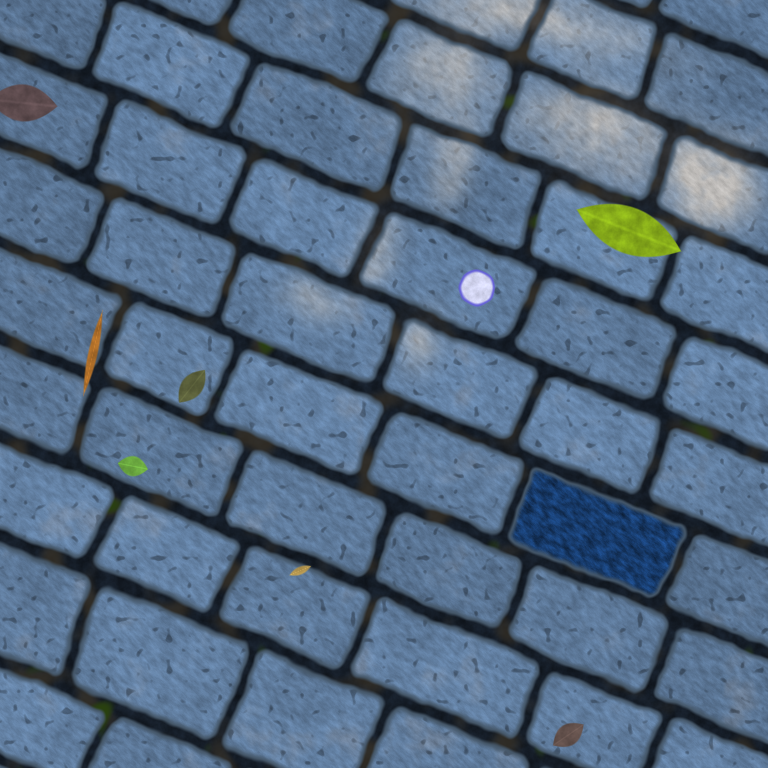
Reproduce this texture procedurally as a three.js fragment shader.

```glsl
// Slanted courses of worn blue-grey setts with dark joints and dappled sunlight.
// Each course is split at jittered intervals; a rounded box distance shapes each
// stone, gradient noise weathers it, and leaves and a pale disc lie on top.
varying vec2 vUv;

#define SLANT 0.388        // course angle in radians
#define COURSE 0.118       // height of a course
#define LENGTH 0.198       // mean length of a stone
#define DRIFT 0.242        // shift per course, in stones
#define JITTER 0.26        // spread of the joint positions
#define GAP vec2(0.0052, 0.0066)  // half widths of the joints
#define ROUNDING 0.014     // corner radius
#define WOBBLE 0.0045      // unevenness of the edges
#define STONE vec3(0.37, 0.48, 0.61)
#define JOINT vec3(0.08, 0.11, 0.15)
#define WORN vec3(0.27, 0.34, 0.41)
#define SUNLIT vec3(0.74, 0.73, 0.72)

float hash(vec2 p) {
  return fract(sin(dot(p, vec2(127.1, 311.7))) * 43758.5);
}

vec2 gradient(vec2 p) {
  float a = 6.2832 * hash(p);
  return vec2(cos(a), sin(a));
}

// Gradient noise, about -0.7 to 0.7
float noise(vec2 p) {
  vec2 i = floor(p), f = p - i, e = vec2(1.0, 0.0);
  vec2 w = f * f * f * (f * (f * 6.0 - 15.0) + 10.0);
  float low = mix(dot(gradient(i), f), dot(gradient(i + e), f - e), w.x);
  float high = mix(dot(gradient(i + e.yx), f - e.yx), dot(gradient(i + 1.0), f - 1.0), w.x);
  return mix(low, high, w.y);
}

float fbm(vec2 p) {
  float sum = 0.0, amp = 0.6;
  for (int i = 0; i < 4; i++) {
    sum += amp * noise(p);
    p = mat2(1.6, 1.2, -1.2, 1.6) * p + 7.3;
    amp *= 0.55;
  }
  return sum;
}

vec2 turn(vec2 p, float a) {
  return vec2(cos(a) * p.x + sin(a) * p.y, cos(a) * p.y - sin(a) * p.x);
}

// Position of a cross joint, slightly tilted within its course
float crossJoint(float i, float row, float across) {
  vec2 id = vec2(i, row);
  return i + JITTER * (hash(id + 3.7) - 0.5) + 0.1 * (hash(id + 9.2) - 0.5) * (across - 0.5);
}

// Depth inside a stone; id receives its column and course
float stoneDepth(vec2 g, out vec2 id) {
  float v = g.y / COURSE + 0.541;
  v -= 0.3 * smoothstep(5.8, 7.4, v);
  float row = floor(v), across = v - row;
  float u = g.x / LENGTH - 0.681 - DRIFT * row;
  float col = floor(u);
  if (u < crossJoint(col, row, across)) col -= 1.0;
  else if (u > crossJoint(col + 1.0, row, across)) col += 1.0;
  id = vec2(col, row);
  float side = min(u - crossJoint(col, row, across), crossJoint(col + 1.0, row, across) - u);
  vec2 inset = vec2(side * LENGTH, min(across, 1.0 - across) * COURSE);
  vec2 q = ROUNDING - inset + GAP * (0.8 + 0.4 * hash(id));
  return ROUNDING - length(max(q, 0.0)) - min(max(q.x, q.y), 0.0);
}

// Soft patch of sunlight
float dapple(vec2 p, vec2 centre, vec2 size) {
  vec2 q = turn(p - centre, -0.3) / size;
  return exp(-dot(q, q) * 1.4);
}

// Pointed leaf with a faint midrib
void leaf(inout vec3 col, vec2 p, vec2 centre, vec2 size, float angle, vec3 tint) {
  vec2 q = turn(p - centre, angle);
  float d = abs(q.y) - size.y * (1.0 - q.x * q.x / (size.x * size.x));
  float rib = 1.0 - smoothstep(0.0, 0.12 * size.y, abs(q.y));
  vec3 shade = tint * (1.0 + 0.35 * fbm(p * 55.0) + 0.12 * rib);
  col = mix(col, shade, 1.0 - smoothstep(-0.0015, 0.0015, d));
}

void main() {
  vec2 p = vUv;

  // Paving coordinates: along the course, then down across the courses
  vec2 g = turn(vec2(p.x, 1.0 - p.y), SLANT);
  vec2 bend = vec2(noise(p * 13.0), noise(p * 13.0 + 40.0));
  vec2 chips = vec2(noise(p * 55.0), noise(p * 55.0 + 20.0));
  vec2 id;
  float depth = stoneDepth(g + WOBBLE * (bend * 1.4 + chips * 0.6), id);

  // Stone face: tone per stone, broad clouding, streaks and pits
  float grain = fbm(turn(g, 0.35) * vec2(55.0, 130.0));
  float cloud = fbm(p * 14.0 + id * 5.0);
  vec3 face = STONE * (1.0 + 0.16 * (hash(id + 5.0) - 0.5) + 0.2 * cloud + 0.3 * grain);
  face = mix(face, face.bgr * 0.85, 0.18 * smoothstep(0.1, 0.5, cloud));
  face *= 1.0 - 0.3 * smoothstep(0.3, 0.5, noise(p * 75.0));
  if (id == vec2(3.0)) face = vec3(0.09, 0.23, 0.42) * (1.0 + 0.9 * grain);

  // Sun through foliage
  float sun = dapple(p, vec2(0.58, 0.91), vec2(0.07, 0.1)) * 0.7;
  sun += dapple(p, vec2(0.59, 0.785), vec2(0.03, 0.055)) * 0.7;
  sun += dapple(p, vec2(0.78, 0.83), vec2(0.11, 0.07)) * 0.8;
  sun += dapple(p, vec2(0.925, 0.76), vec2(0.065)) * 1.2;
  sun += dapple(p, vec2(0.71, 0.98), vec2(0.16, 0.04)) * 0.8;
  sun += dapple(p, vec2(0.492, 0.675), vec2(0.03, 0.055)) * 0.7;
  sun += dapple(p, vec2(0.41, 0.61), vec2(0.045, 0.03)) * 0.65;
  sun += dapple(p, vec2(0.547, 0.557), vec2(0.035, 0.045)) * 0.55;
  sun = clamp(sun * (0.9 + 0.9 * fbm(p * 17.0)), 0.0, 1.0);
  face = mix(face, SUNLIT * (1.0 + 0.2 * grain), sun);

  // Joints with soil, moss and lit grit
  vec3 soil = JOINT * (1.0 + 0.7 * fbm(p * 60.0));
  soil = mix(soil, vec3(0.23, 0.2, 0.15), smoothstep(0.0, 0.5, noise(p * 22.0)) * 0.7);
  soil = mix(soil, vec3(0.16, 0.25, 0.06), smoothstep(0.35, 0.55, noise(p * 19.0 + 60.0)));
  soil = mix(soil, vec3(0.42, 0.36, 0.29), sun * 0.6);
  vec3 rim = mix(WORN, face, smoothstep(0.001, 0.009, depth));
  vec3 col = mix(soil, rim, smoothstep(-0.0025, 0.0025, depth));

  // Fallen leaves and bits
  leaf(col, p, vec2(0.819, 0.7), vec2(0.073, 0.03), -0.38, vec3(0.52, 0.66, 0.1));
  leaf(col, p, vec2(0.03, 0.866), vec2(0.045, 0.024), -0.1, vec3(0.36, 0.29, 0.3));
  leaf(col, p, vec2(0.173, 0.393), vec2(0.02, 0.013), -0.2, vec3(0.42, 0.66, 0.25));
  leaf(col, p, vec2(0.121, 0.54), vec2(0.055, 0.006), 1.35, vec3(0.68, 0.43, 0.16));
  leaf(col, p, vec2(0.25, 0.497), vec2(0.027, 0.014), 0.9, vec3(0.34, 0.36, 0.22));
  leaf(col, p, vec2(0.74, 0.043), vec2(0.024, 0.014), 0.6, vec3(0.38, 0.31, 0.29));
  leaf(col, p, vec2(0.391, 0.257), vec2(0.015, 0.005), 0.4, vec3(0.72, 0.6, 0.32));

  // Pale disc with a violet rim
  float disc = length(p - vec2(0.621, 0.625)) - 0.0235 + 0.002 * noise(p * 70.0);
  vec3 pale = vec3(0.83, 0.84, 0.95) * (1.0 + 0.2 * fbm(p * 90.0));
  pale = mix(pale, vec3(0.4, 0.38, 0.85), smoothstep(-0.005, -0.001, disc));
  col = mix(col, pale, 1.0 - smoothstep(-0.0015, 0.0015, disc));

  gl_FragColor = vec4(clamp(col, 0.0, 1.0), 1.0);
}
```
